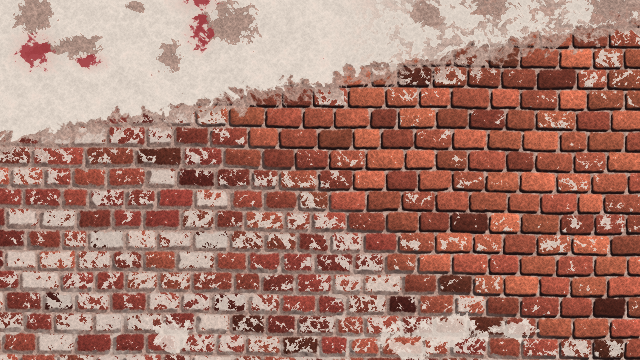
This texture is drawn by a Shadertoy shader. Its source:

```glsl
#define ROW_PITCH 0.0576
#define COL_PITCH 0.0955
#define LONG_PITCH 0.139
#define SEAM 0.639
#define JOINT 0.0043
#define CORNER 0.008
#define LIGHT_STEP vec2(0.0055, 0.0075)
#define PLASTER vec3(0.88, 0.83, 0.785)
#define MORTAR vec3(0.68, 0.56, 0.51)
#define CRIMSON vec3(0.50, 0.22, 0.19)
#define ORANGE vec3(0.70, 0.38, 0.28)
#define SHADOW vec3(0.10, 0.055, 0.055)

// Ellipses as centre.xy, radii.zw
const vec4 bareSpots[8] = vec4[8](
    vec4(0.09, 0.96, 0.055, 0.046), vec4(0.63, 0.935, 0.08, 0.055),
    vec4(0.20, 0.87, 0.085, 0.028), vec4(1.185, 0.96, 0.042, 0.03),
    vec4(1.70, 0.98, 0.075, 0.045), vec4(0.468, 0.84, 0.034, 0.04),
    vec4(0.377, 0.98, 0.028, 0.014), vec4(1.37, 0.985, 0.07, 0.03));
const vec4 stains[4] = vec4[4](
    vec4(0.105, 0.86, 0.055, 0.045), vec4(0.56, 0.92, 0.035, 0.05),
    vec4(0.25, 0.83, 0.035, 0.02), vec4(0.55, 0.99, 0.05, 0.025));
const vec4 lowSpots[4] = vec4[4](
    vec4(0.475, 0.065, 0.05, 0.05), vec4(1.22, 0.08, 0.14, 0.035),
    vec4(1.42, 0.085, 0.07, 0.03), vec4(1.14, 0.03, 0.07, 0.03));

float hash(vec2 p) {
    return fract(sin(dot(p, vec2(127.1, 311.7))) * 43758.5);
}

float worley(vec2 p) {
    vec2 base = floor(p), f = fract(p);
    float nearest = 2.0;
    for (int j = -1; j <= 1; j++)
        for (int i = -1; i <= 1; i++) {
            vec2 o = vec2(i, j), c = base + o;
            vec2 r = o + vec2(hash(c), hash(c + 57.3)) - f;
            nearest = min(nearest, dot(r, r));
        }
    return sqrt(nearest);
}

// Layered cellular noise, roughly -1 to 1
float cells(vec2 p) {
    p += 0.25 * sin(p.yx * 2.3 + vec2(0.0, 1.7));
    float sum = 0.5 * worley(p) + 0.3 * worley(p * 2.1 + 7.0) + 0.2 * worley(p * 4.3 + 19.0);
    return (sum - 0.43) * 3.0;
}

float ellipseField(vec2 p, vec4 e) {
    return 1.0 - length((p - e.xy) / e.zw);
}

float edgeJitter(float row, float edge) {
    return 0.26 * (hash(vec2(row, edge)) - 0.5);
}

// Signed distance to the brick around p, with its cell and local position
float brick(vec2 p, out vec2 cell, out vec2 local) {
    p.y += 0.011 * p.x + 0.0015 * sin(p.x * 9.0) + 0.001 * sin(p.x * 23.0 + p.y * 40.0);
    float v = (p.y - 0.570) / ROW_PITCH + 0.5, row = floor(v);
    float pitch = (row == 0.0 && p.x < SEAM) ? LONG_PITCH : COL_PITCH;
    float u = (p.x - SEAM) / pitch + 0.5 * mod(row, 2.0), col = floor(u);
    col += step(col + 1.0 + edgeJitter(row, col + 1.0), u) - step(u, col + edgeJitter(row, col));
    float left = col + edgeJitter(row, col);
    float right = col + 1.0 + edgeJitter(row, col + 1.0);
    cell = vec2(col, row);
    local = vec2((u - 0.5 * (left + right)) * pitch, (v - row - 0.5) * ROW_PITCH);
    local.y += local.x * 0.05 * (hash(cell + 3.1) - 0.5);
    vec2 extent = vec2(0.5 * (right - left) * pitch, 0.5 * ROW_PITCH) - JOINT;
    vec2 e = abs(local) - extent + CORNER;
    return length(max(e, 0.0)) + min(max(e.x, e.y), 0.0) - CORNER;
}

void mainImage(out vec4 fragColor, in vec2 fragCoord) {
    vec2 p = fragCoord / iResolution.y;
    float aa = 1.2 / iResolution.y;
    float blotch = cells(p * 11.0), flake = cells(p * 34.0 + 5.0), grain = cells(p * 110.0);

    // Deep joints at upper right, flush ones at lower left
    float depth = dot(p - vec2(0.625, 0.583), vec2(0.554, 0.832));
    float deep = smoothstep(-0.08, 0.14, depth + 0.03 * blotch);
    float above = p.y - (0.612 + 0.19 * p.x);

    // Bricks and cast shadow
    vec2 cell, local, otherCell, otherLocal;
    float d = brick(p, cell, local) + 0.0025 * flake + 0.001 * grain;
    float smear = (1.0 - deep) * (0.002 + 0.006 * max(blotch + 0.3 * flake, 0.0));
    float body = 1.0 - smoothstep(-aa, aa, d + smear);
    float caster = brick(p + LIGHT_STEP, otherCell, otherLocal) + 0.002 * flake;
    float shade = (1.0 - smoothstep(-0.002, 0.002, caster)) * mix(0.3 + 0.3 * flake, 0.97, deep);

    float tint = hash(cell + 11.0), tone = hash(cell + 23.0), painted = hash(cell + 41.0);
    float warmth = clamp(0.75 * tint + 0.5 * deep - 0.15, 0.0, 1.0);
    vec3 clay = mix(CRIMSON, ORANGE, warmth) * (0.8 + 0.38 * tone);
    clay *= 1.0 - 0.4 * step(0.94, hash(cell + 67.0));
    clay *= 1.0 + 0.12 * flake + 0.22 * grain + 4.0 * local.y + 1.2 * local.x;

    // Worn paint on brick faces
    float low = smoothstep(0.45, 0.05, p.y);
    float paint = mix(-0.12, -0.62, deep) + 0.9 * (painted - 0.5) + 0.12 * low
        + 0.35 * smoothstep(-0.15, 0.0, above) + 0.3 * blotch + 0.6 * flake
        + 0.25 * grain + 15.0 * clamp(-d, 0.0, 0.01);
    clay = mix(clay, PLASTER * (0.97 + 0.08 * grain), 0.88 * smoothstep(0.0, 0.2, paint));

    vec3 mortar = MORTAR * (1.0 + 0.1 * flake + 0.16 * grain);
    mortar = mix(mortar, PLASTER, 0.5 * low * smoothstep(0.1, 0.5, blotch + 0.5 * flake));
    vec3 color = mix(mix(mortar, SHADOW, clamp(shade, 0.0, 1.0)), clay, body);

    // Plaster with a crumbling render edge
    float ragged = above + 0.035 * blotch + 0.016 * flake;
    float bare = -1.0, stain = -1.0, lowCover = -1.0;
    for (int i = 0; i < 8; i++) bare = max(bare, ellipseField(p, bareSpots[i]));
    for (int i = 0; i < 4; i++) {
        stain = max(stain, ellipseField(p, stains[i]));
        lowCover = max(lowCover, ellipseField(p, lowSpots[i]));
    }
    float rough = 0.5 * blotch + 0.5 * flake + 0.15 * grain;
    float render = smoothstep(-0.05, -0.02, ragged + 0.025 * flake);
    color = mix(color, mortar, 0.85 * render);
    float loose = smoothstep(0.9, 1.3, p.x) * smoothstep(0.05, 0.35, blotch + flake);
    float cover = smoothstep(-0.004, 0.006, ragged) * (1.0 - 0.75 * loose);
    cover = max(cover, 0.8 * smoothstep(0.0, 0.2, lowCover + rough));
    vec3 plaster = PLASTER * (1.0 + 0.035 * blotch + 0.04 * flake + 0.05 * grain);
    plaster = mix(plaster, vec3(0.84, 0.66, 0.62), 0.5 * smoothstep(-0.9, 0.8, stain + rough));
    plaster = mix(plaster, mortar * 0.96, 0.95 * smoothstep(0.0, 0.12, bare + rough));
    plaster = mix(plaster, vec3(0.60, 0.17, 0.20), 0.8 * smoothstep(0.2, 0.6, stain + 1.4 * rough));
    color = mix(color, plaster, cover);

    fragColor = vec4(clamp(color, 0.0, 1.0), 1.0);
}
```
